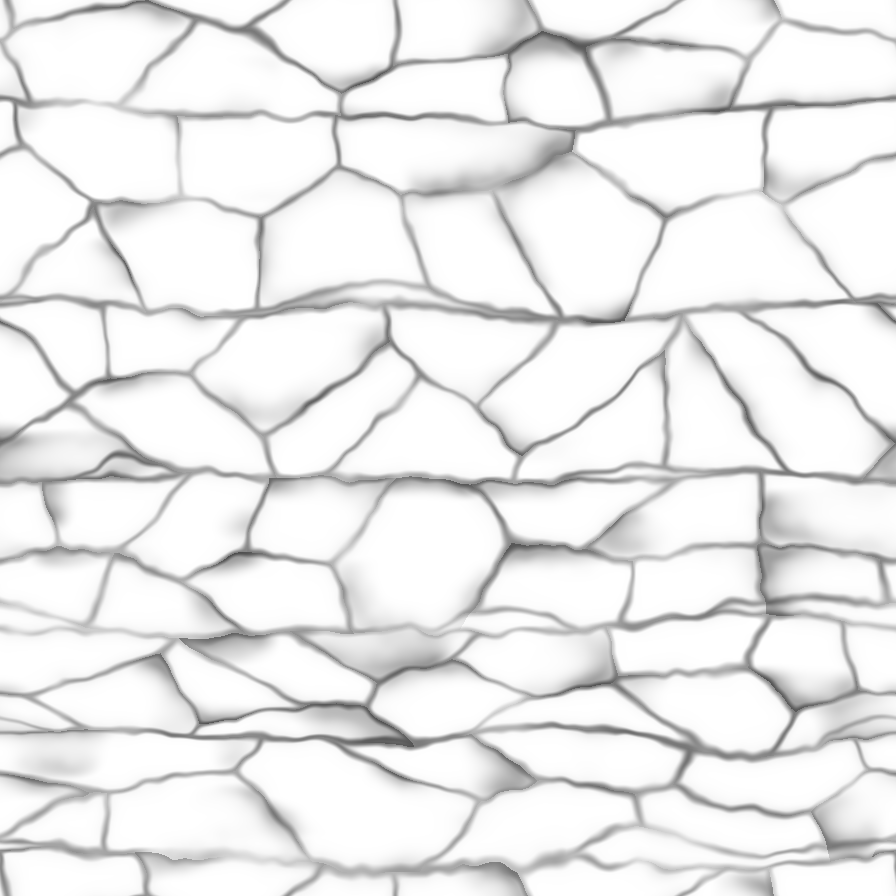
Give the GLSL for this texture map, as a three.js fragment shader.

```glsl
// Mask of irregular stone masonry: white stones, soft grey cracks and smudges.
varying vec2 vUv;

const float COLUMNS = 7.0;
const float BANDS = 6.0;

vec2 hash2(vec2 p) {
  vec3 q = fract(p.xyx * vec3(0.1031, 0.1030, 0.0973));
  q += dot(q, q.yzx + 33.33);
  return fract((q.xx + q.yz) * q.zy);
}

// Value noise that repeats over the unit square.
float noise(vec2 uv, vec2 period) {
  vec2 p = uv * period;
  vec2 i = floor(p);
  vec2 f = fract(p);
  f = f * f * (3.0 - 2.0 * f);
  float a = hash2(mod(i, period) + 17.0).x;
  float b = hash2(mod(i + vec2(1.0, 0.0), period) + 17.0).x;
  float c = hash2(mod(i + vec2(0.0, 1.0), period) + 17.0).x;
  float d = hash2(mod(i + 1.0, period) + 17.0).x;
  return mix(mix(a, b, f.x), mix(c, d, f.x), f.y);
}

// Stone centre inside a band two rows high; dropped stones move far away.
vec2 stoneCentre(vec2 cell, float band) {
  vec2 id = vec2(mod(cell.x, COLUMNS), cell.y + 2.0 * mod(band, BANDS));
  vec2 h = hash2(id + 5.0);
  float dropped = step(0.85, hash2(id + 41.0).x);
  return cell + 0.05 + 0.9 * h + vec2(0.0, 99.0 * dropped);
}

void main() {
  // Bend the courses and roughen their edges.
  vec2 bend = vec2(noise(vUv, vec2(5.0)), noise(vUv + 0.37, vec2(5.0, 6.0))) - 0.5;
  vec2 rough = vec2(noise(vUv, vec2(29.0)), noise(vUv + 0.61, vec2(31.0))) - 0.5;
  vec2 chips = vec2(noise(vUv, vec2(67.0)), noise(vUv + 0.23, vec2(71.0))) - 0.5;
  vec2 uv = vUv + bend * vec2(0.03, 0.05) + rough * 0.011 + chips * 0.0035;

  // Lower courses are thinner than upper ones.
  float phase = 6.28318 * (uv.y - 0.2);
  float level = BANDS * (uv.y + 0.048 * sin(phase));
  float band = floor(level);
  vec2 p = vec2(uv.x * COLUMNS, 2.0 * fract(level));
  vec2 scale = vec2(COLUMNS, 2.0 * BANDS * (1.0 + 0.3 * cos(phase)));
  float column = floor(p.x);

  // Nearest stone of this band.
  vec2 nearest = vec2(0.0);
  vec2 stone = vec2(0.0);
  float best = 1e9;
  for (int j = 0; j < 2; j++) {
    for (int i = -3; i <= 3; i++) {
      vec2 cell = vec2(column + float(i), float(j));
      vec2 centre = stoneCentre(cell, band);
      vec2 r = centre - p;
      if (dot(r, r) < best) {
        best = dot(r, r);
        nearest = centre;
        stone = cell;
      }
    }
  }

  // Bed joints, with thin slivers that open above them.
  vec2 bed = vec2(p.y, 2.0 - p.y) / scale.y;
  float opening = noise(vec2(uv.x, (band + 0.01) / BANDS), vec2(7.0, BANDS));
  float sliver = 0.085 * max(opening - 0.6, 0.0);
  vec3 joints = vec3(bed, abs(bed.x - sliver));
  float bedInk = smoothstep(0.2, 0.8, noise(vUv + 0.29, vec2(5.0, 9.0)));
  float tight = dot(exp(-joints / 0.002), vec3(1.0));
  float wide = dot(exp(-bed / 0.018), vec2(1.0));
  float weight = dot(exp(-joints / 0.005), vec3(1.0)) + 1e-9;
  float ink = weight * bedInk;
  float outside = step(sliver, bed.x);

  // Soft union of the edges between stones; each edge has its own ink.
  for (int j = 0; j < 2; j++) {
    for (int i = -4; i <= 4; i++) {
      vec2 cell = vec2(column + float(i), float(j));
      vec2 centre = stoneCentre(cell, band);
      vec2 across = centre - nearest;
      if (dot(across, across) > 1e-5) {
        float d = dot(0.5 * (centre + nearest) - p, across) / length(across * scale);
        vec2 pair = vec2(mod(cell.x + stone.x, COLUMNS), cell.y + stone.y + 3.0 * mod(band, BANDS));
        float w = outside * exp(-d / 0.005);
        tight += outside * exp(-d / 0.002);
        wide += exp(-d / 0.018);
        weight += w;
        ink += w * hash2(pair + 91.0).x;
      }
    }
  }
  float edge = max(-0.002 * log(tight + 1e-12), 0.0);

  // Cracks vary in width and strength along their run.
  float run = smoothstep(0.15, 0.75, noise(vUv + 0.71, vec2(11.0, 12.0)));
  float strength = mix(0.09, 0.49, 0.5 * run + 0.5 * sqrt(ink / weight));
  strength += 0.14 * (noise(vUv, vec2(47.0)) - 0.5);
  float width = mix(0.0045, 0.0082, noise(vUv + 0.13, vec2(17.0)));
  float crack = strength * (1.0 - smoothstep(0.0, width, edge));
  float halo = 0.13 * noise(vUv + 0.47, vec2(19.0)) * exp(-edge / 0.006);

  // Smudges gather in corners and differ from stone to stone.
  vec2 shift = hash2(vec2(mod(stone.x, COLUMNS), stone.y + 2.0 * mod(band, BANDS)) + 73.0);
  float patchy = smoothstep(0.52, 0.92, noise(vUv + shift, vec2(11.0, 17.0)));
  float smudge = 0.34 * patchy * smoothstep(0.2, 1.4, wide);
  smudge *= 0.7 + 0.6 * noise(vUv + shift.yx, vec2(23.0, 45.0));

  float light = (1.0 - crack) * (1.0 - smudge) * (1.0 - halo);
  gl_FragColor = vec4(vec3(light), 1.0);
}
```
